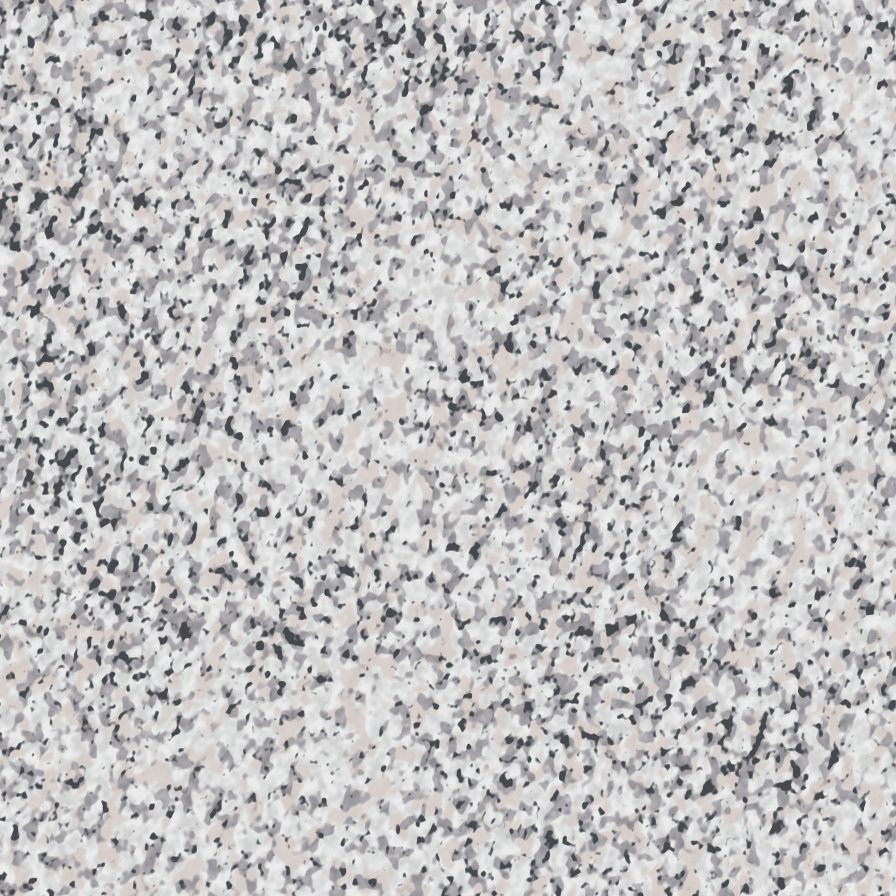
A Shadertoy shader for this texture:

```glsl
// Pale speckled granite: white feldspar with faint warm patches, soft grey
// quartz grains and small dark mica flecks that gather in loose clusters.
// Each mineral is a thresholded layer of two-octave gradient noise.

vec2 randomDirection(vec2 cell) {
    uvec2 q = uvec2(ivec2(cell)) * uvec2(1597u, 3813u);
    uint h = (q.x ^ (q.y << 7)) * 74761u + q.y;
    h = (h ^ (h >> 15)) * 73471u;
    h = (h ^ (h >> 13)) * 91193u;
    float angle = 6.28318 * float((h ^ (h >> 16)) & 65535u) / 65536.0;
    return vec2(cos(angle), sin(angle));
}

float gradientNoise(vec2 p) {
    vec2 cell = floor(p), f = p - cell;
    vec2 w = f * f * f * (f * (f * 6.0 - 15.0) + 10.0);
    vec2 e = vec2(1.0, 0.0);
    float a = dot(randomDirection(cell), f);
    float b = dot(randomDirection(cell + e.xy), f - e.xy);
    float c = dot(randomDirection(cell + e.yx), f - e.yx);
    float d = dot(randomDirection(cell + e.xx), f - e.xx);
    return mix(mix(a, b, w.x), mix(c, d, w.x), w.y);
}

// Irregular blobs, scaled to a standard deviation near one
float grains(vec2 p) {
    mat2 turn = mat2(0.8, 0.6, -0.6, 0.8);
    return 4.5 * (gradientNoise(p) + 0.55 * gradientNoise(turn * p * 2.1 + 37.4));
}

void mainImage(out vec4 fragColor, in vec2 fragCoord) {
    vec2 uv = fragCoord / iResolution.y;

    // Grains lean slightly to the right and are a little taller than wide
    vec2 p = mat2(0.95, 0.31, -0.31, 0.95) * uv * vec2(1.0, 1.0) + 5.0;
    p.y *= 0.8;

    // Broad drift in mineral density
    float cluster = 0.6 * grains(uv * 3.5 + 11.0) + 0.6 * grains(uv * 11.0 + 23.0);

    // White ground with slight mottling
    float mottle = grains(p * 75.0 + 3.0);
    vec3 color = vec3(0.878, 0.88, 0.88) + 0.028 * clamp(mottle, -2.0, 1.5);

    // Warm beige patches
    float warm = smoothstep(0.2, 1.4, grains(p * 38.0 + 61.0));
    color = mix(color, vec3(0.835, 0.79, 0.77), 0.75 * warm);

    // Translucent grey quartz
    float quartz = grains(p * 58.0 + 101.0);
    float quartzMask = smoothstep(0.0, 1.4, quartz + 0.25 * cluster);
    vec3 quartzColor = vec3(0.625, 0.615, 0.635) + 0.03 * mottle;
    color = mix(color, quartzColor, 0.95 * quartzMask);

    // Dark mica, denser beside quartz and inside clusters
    float mica = grains(p * 82.0 + 171.0) + 0.35 * quartz + 0.35 * cluster;
    float micaMask = smoothstep(1.0, 2.4, mica);
    color = mix(color, vec3(0.27, 0.285, 0.305), micaMask);

    fragColor = vec4(clamp(color, 0.0, 1.0), 1.0);
}
```
